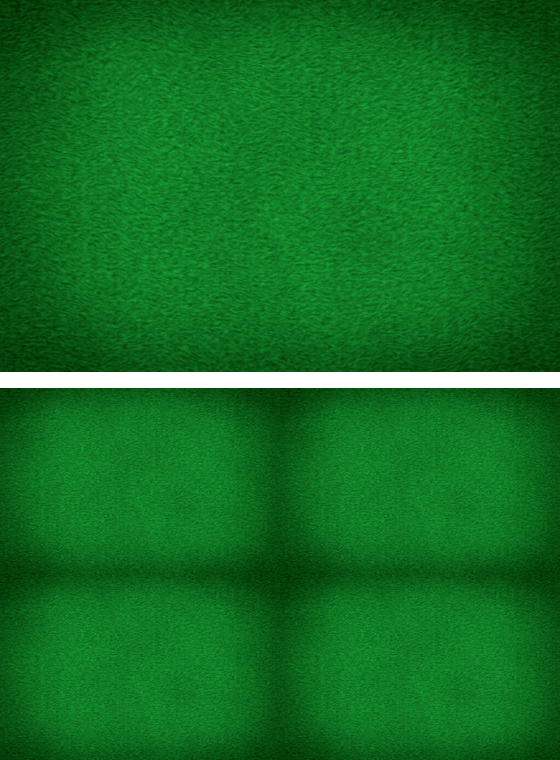
Top: one tile. Bottom: repeated 2 by 2.
A WebGL 2 fragment shader for this texture:

```glsl
#version 300 es
precision highp float;
// Green felt cloth: fine matted fibres under a soft vignette, tiling on both axes.

uniform vec2 u_resolution;
out vec4 fragColor;

const vec3 SHADE_GREEN = vec3(0.020, 0.260, 0.040);
const vec3 LIGHT_GREEN = vec3(0.080, 0.570, 0.190);
const float CENTRE_TONE = 0.77;      // 0 = shade green, 1 = light green
const float VIGNETTE_DEPTH = 0.85;
const float VIGNETTE_RATE = 1.1;
const float EDGE_ROUNDING = 0.03;
const float GRAIN_CONTRAST = 1.15;
const float EDGE_GRAIN = 0.75;       // grain left in the darkest parts
const float MOTTLE_CONTRAST = 0.16;
const float STRAND_SHARPNESS = 6.0;
const float BEND = 0.030;            // broad sweep of the nap
const float WANDER = 0.035;          // local drift of the nap
const vec2 LIGHT_STEP = vec2(-0.0010, 0.0040);
const float TAU = 6.283185;

// Integer hash giving a gradient in the square -1..1.
vec2 hashGradient(ivec2 cell, uint seed) {
    uvec2 v = uvec2(cell) * 1664525u + seed * 747796u + 101390u;
    v.x += v.y * 1664525u;
    v.y += v.x * 1664525u;
    v ^= v >> 16u;
    v.x += v.y * 1664525u;
    v.y += v.x * 1664525u;
    v ^= v >> 16u;
    return vec2(v & 0xffffu) / 32767.5 - 1.0;
}

// Gradient noise that repeats after a whole number of cells.
float noise(vec2 uv, vec2 cells, uint seed) {
    vec2 p = uv * cells;
    vec2 base = floor(p);
    vec2 f = p - base;
    vec2 w = f * f * f * (f * (f * 6.0 - 15.0) + 10.0);
    ivec2 lo = ivec2(mod(base, cells));
    ivec2 hi = ivec2(mod(base + 1.0, cells));
    float a = dot(hashGradient(lo, seed), f);
    float b = dot(hashGradient(ivec2(hi.x, lo.y), seed), f - vec2(1, 0));
    float c = dot(hashGradient(ivec2(lo.x, hi.y), seed), f - vec2(0, 1));
    float d = dot(hashGradient(hi, seed), f - vec2(1, 1));
    return mix(mix(a, b, w.x), mix(c, d, w.x), w.y);
}

// Height of thin curled strands lying on the cloth.
float strands(vec2 uv) {
    return exp(-STRAND_SHARPNESS * abs(noise(uv, vec2(64, 80), 11u)));
}

// Bends the mostly level nap into gentle slopes.
vec2 combNap(vec2 uv) {
    float shift = WANDER * noise(uv, vec2(9, 5), 3u) - BEND * cos(TAU * uv.x);
    return uv + vec2(0.0, shift);
}

// Matted fibres at three sizes plus side-lit strands.
float feltGrain(vec2 uv) {
    float tufts = noise(uv, vec2(56, 84), 5u);
    float fibres = noise(uv, vec2(110, 140), 6u);
    float specks = noise(uv, vec2(220, 190), 7u);
    float relief = strands(uv) - strands(uv + LIGHT_STEP);
    return 0.30 * tufts + 0.40 * fibres + 0.22 * specks + 0.22 * relief;
}

// Darkness rising from 0 in the centre to 1 in the corners.
float vignette(vec2 uv) {
    vec2 inset = 1.0 - abs(uv * 2.0 - 1.0);
    vec2 q = 1.0 - sqrt(inset * inset + EDGE_ROUNDING * EDGE_ROUNDING);
    q = max(q, 0.0);
    float r = dot(q * q, q);
    return 1.0 - exp(-VIGNETTE_RATE * r * r);
}

void main() {
    vec2 uv = gl_FragCoord.xy / u_resolution;
    float dark = vignette(uv);
    float mottle = noise(uv, vec2(6, 4), 1u) + 0.6 * noise(uv, vec2(17, 13), 2u);
    float grain = GRAIN_CONTRAST * feltGrain(combNap(uv));

    float tone = CENTRE_TONE - VIGNETTE_DEPTH * dark;
    tone += MOTTLE_CONTRAST * mottle + grain * mix(1.0, EDGE_GRAIN, dark);

    vec3 color = mix(SHADE_GREEN, LIGHT_GREEN, tone);
    fragColor = vec4(clamp(color, 0.0, 1.0), 1.0);
}
```
